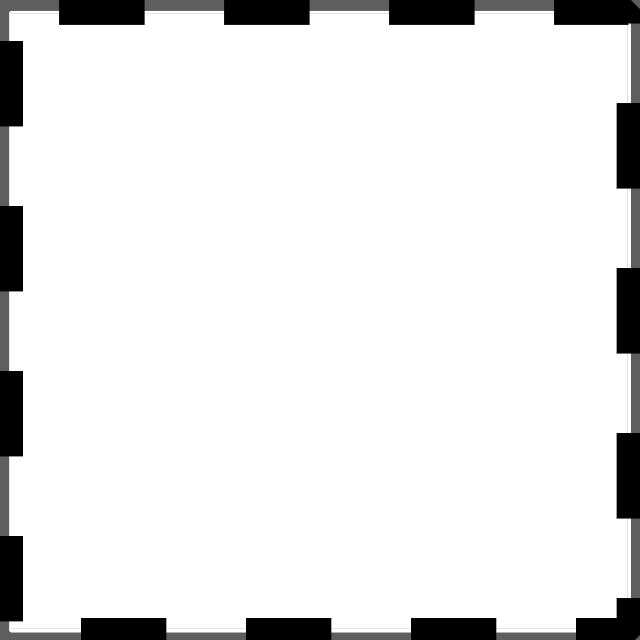
A three.js fragment shader for this background:

```glsl
varying vec2 vUv;

// Coverage of a region whose signed distance is negative inside
float fill(float d) {
  return 1.0 - smoothstep(-0.0007, 0.0007, d);
}

float roundedBox(vec2 p, vec2 halfSize, float radius) {
  vec2 q = abs(p) - halfSize + radius;
  return length(max(q, 0.0)) + min(max(q.x, q.y), 0.0) - radius;
}

// Repeated dashes along one side; depth is the distance from that side
float dashes(float along, float center, float depth, float thickness) {
  float period = 0.2578;
  float offset = mod(along - center + 0.5 * period, period) - 0.5 * period;
  return max(abs(offset) - 0.0667, depth - thickness);
}

void main() {
  vec2 p = vUv;
  vec3 white = vec3(1.0);
  vec3 gray = vec3(0.37);
  vec3 black = vec3(0.0);

  // Gray frame around a slightly rounded white panel
  float panel = roundedBox(p - vec2(0.5, 0.4974), vec2(0.4857), 0.004);
  vec3 color = mix(gray, white, fill(panel));

  // Faint inner outline
  float outline = roundedBox(p - vec2(0.4975, 0.4987), vec2(0.483, 0.4805), 0.002);
  color = mix(color, vec3(0.88), fill(abs(outline) - 0.0006) * fill(panel));

  // Black dashes on the four sides
  float top = max(dashes(p.x, 0.1592, 1.0 - p.y, 0.0387), p.x - 0.982);
  float bottom = max(dashes(p.x, 0.1933, p.y, 0.0342), 0.003 - p.x);
  float left = dashes(p.y, 0.8691, p.x, 0.0358);
  float right = dashes(p.y, 0.7721, 1.0 - p.x, 0.0366);
  float border = min(min(top, bottom), min(left, right));

  // Cut the outer right corners diagonally
  float upperCut = (p.x + p.y - 1.9857) * 0.7071;
  float lowerCut = (p.x - p.y - 0.9922) * 0.7071;
  border = max(border, max(upperCut, lowerCut));
  color = mix(color, black, fill(border));

  gl_FragColor = vec4(color, 1.0);
}
```
